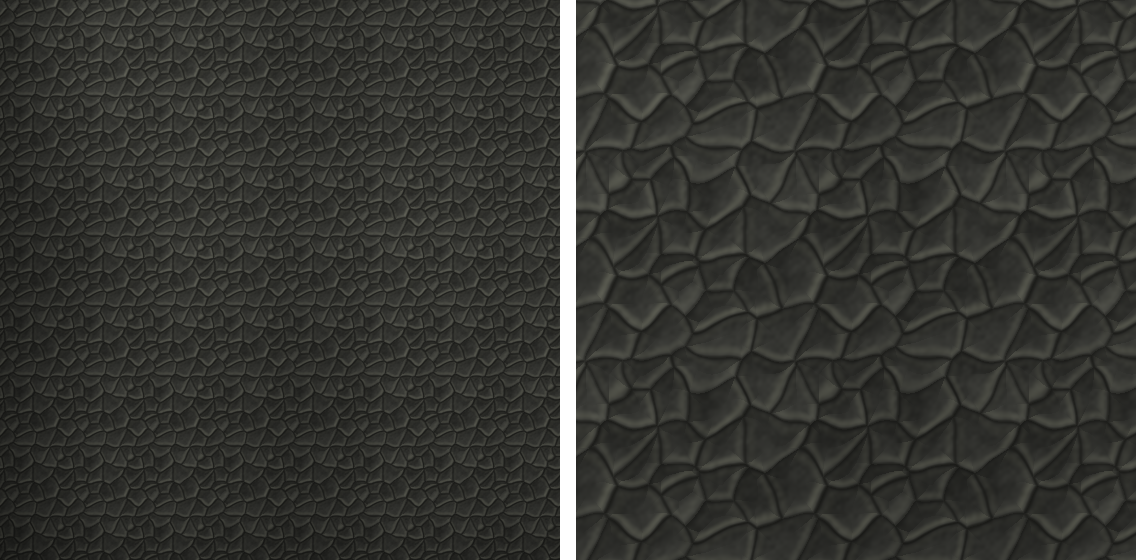
Left: the whole. Right: its middle third, enlarged.
Write a WebGL 1 fragment shader that draws this texture.

```glsl
precision highp float;
// Dark cracked leather: an 8 by 8 repeat of irregular, slanted plates.
// Each tile is a wrapping Voronoi pattern in a stretched metric, with dark
// creases, pale olive rims and fine grain, under broad uneven light.

uniform vec2 u_resolution;

const vec2 PLATES = vec2(4.0, 6.0); // plates per tile, across and down

float hash(vec2 p) {
  return fract(sin(dot(p, vec2(127.1, 311.7))) * 43758.55);
}

vec2 hash2(vec2 p) {
  return vec2(hash(p + 3.7), hash(p + 19.3));
}

// Value noise that wraps after the given whole period.
float wrapNoise(vec2 p, vec2 period) {
  vec2 i = floor(p);
  vec2 f = fract(p);
  f = f * f * (3.0 - 2.0 * f);
  vec2 lo = mod(i, period);
  vec2 hi = mod(i + 1.0, period);
  return mix(mix(hash(lo), hash(vec2(hi.x, lo.y)), f.x),
             mix(hash(vec2(lo.x, hi.y)), hash(hi), f.x), f.y);
}

// Plate centre in tile units; the layout repeats with every tile.
vec2 plateCentre(vec2 id) {
  return (id + 0.03 + 0.94 * hash2(mod(id, PLATES))) / PLATES;
}

void main() {
  vec2 uv = gl_FragCoord.xy / u_resolution;
  vec2 tile = uv * 8.0;
  float pixel = 8.0 / min(u_resolution.x, u_resolution.y);

  // Bend the creases without breaking the repeat
  vec2 p = tile + 0.022 * sin(6.28318 * (tile.yx * vec2(2.0, 3.0) + vec2(0.1, 0.4)))
         + 0.035 * (vec2(wrapNoise(tile * 9.0, vec2(9.0)),
                         wrapNoise(tile * 9.0 + 4.0, vec2(9.0))) - 0.5);

  // Metric that stretches plates along a rising diagonal
  mat2 metric = mat2(0.82, -0.42, 0.37, 0.93);
  vec2 home = floor(p * PLATES);

  // Nearest plate centre
  vec2 nearId = home;
  vec2 nearOffset = vec2(0.0);
  float best = 100.0;
  for (int j = -2; j <= 2; j++) {
    for (int i = -2; i <= 2; i++) {
      vec2 id = home + vec2(float(i), float(j));
      vec2 offset = plateCentre(id) - p;
      vec2 r = metric * offset;
      float d = dot(r, r);
      if (d < best) {
        best = d;
        nearId = id;
        nearOffset = offset;
      }
    }
  }

  // Nearest crease, its outward direction and the plate beyond it
  float edge = 100.0;
  vec2 outward = vec2(0.0, 1.0);
  vec2 nextId = nearId;
  for (int j = -2; j <= 2; j++) {
    for (int i = -2; i <= 2; i++) {
      vec2 id = nearId + vec2(float(i), float(j));
      vec2 offset = plateCentre(id) - p;
      vec2 across = metric * (offset - nearOffset);
      if (dot(across, across) > 0.00001) {
        vec2 normal = normalize(across);
        vec2 slope = normal * metric;
        float d = dot(0.5 * metric * (offset + nearOffset), normal) / length(slope);
        if (d < edge) {
          edge = d;
          outward = normalize(slope);
          nextId = id;
        }
      }
    }
  }

  // Plate tone, tilt and soft relief
  float plate = hash(mod(nearId, PLATES));
  float wear = fract(plate + hash(mod(nextId, PLATES)));
  float facing = dot(outward, normalize(vec2(0.5, -0.85)));
  float value = 0.192 + 0.03 * (plate - 0.5);
  value += 0.16 * dot(nearOffset, vec2(-0.4, 0.9));
  value += 0.028 * facing * (1.0 - smoothstep(0.02, 0.11, edge));
  value += 0.03 * (wrapNoise(tile * 14.0, vec2(14.0)) - 0.5);

  // Fine grain, drawn out along the diagonal
  vec2 strand = vec2(tile.x + tile.y, tile.y - tile.x) * vec2(18.0, 32.0);
  value += 0.026 * (wrapNoise(strand, vec2(36.0, 64.0)) - 0.5);
  value += 0.022 * (wrapNoise(tile * 48.0, vec2(48.0)) - 0.5);
  vec3 color = value * vec3(1.0, 1.01, 0.94);

  // Pale rims flank each dark crease
  float rim = smoothstep(0.004, 0.026, edge) * (1.0 - smoothstep(0.026, 0.058, edge));
  color += vec3(0.086, 0.087, 0.068) * rim * (0.4 + 0.6 * wear) * (0.75 + 0.35 * facing);
  float crease = 1.0 - smoothstep(0.0, 0.011 + 0.5 * pixel, edge);
  color = mix(color, vec3(0.105, 0.106, 0.094), crease * (0.45 + 0.4 * wear));

  // Broad light: brighter above, dim at the left and below
  float light = 0.88 + 0.16 * smoothstep(0.05, 0.9, uv.y);
  light *= 0.82 + 0.18 * smoothstep(0.0, 0.22, uv.x);
  light *= 0.92 + 0.08 * smoothstep(0.0, 0.12, uv.y);
  light += 0.2 * (wrapNoise(uv * vec2(5.0, 3.0) + 0.3, vec2(11.0)) - 0.5);
  gl_FragColor = vec4(color * light, 1.0);
}
```
